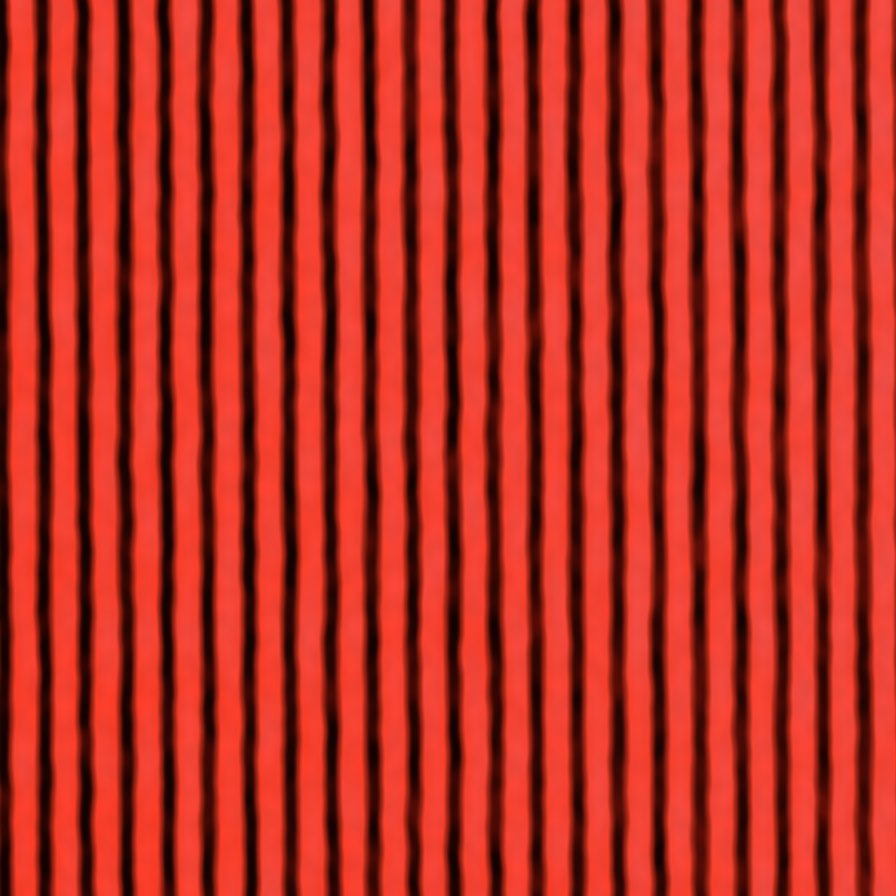
A three.js fragment shader for this pattern:

```glsl
varying vec2 vUv;

const float RIBS = 21.88;
const float FIRST_RIB = 0.026;
const float LEAN = 0.005;

const vec3 WARM_RED = vec3(0.975, 0.235, 0.155);
const vec3 PINK_RED = vec3(0.945, 0.295, 0.26);
const vec3 EDGE_RED = vec3(0.67, 0.16, 0.09);
const vec3 GROOVE = vec3(0.30, 0.03, 0.01);
const vec3 PIT = vec3(0.07, 0.012, 0.008);

vec2 randomGradient(vec2 cell) {
  float angle = 6.2832 * fract(sin(dot(cell, vec2(127.1, 311.7))) * 43758.5);
  return vec2(cos(angle), sin(angle));
}

// Gradient noise, roughly -0.7 to 0.7
float gradientNoise(vec2 p) {
  vec2 cell = floor(p);
  vec2 f = p - cell;
  vec2 u = f * f * f * (f * (f * 6.0 - 15.0) + 10.0);
  float a = dot(randomGradient(cell), f);
  float b = dot(randomGradient(cell + vec2(1.0, 0.0)), f - vec2(1.0, 0.0));
  float c = dot(randomGradient(cell + vec2(0.0, 1.0)), f - vec2(0.0, 1.0));
  float d = dot(randomGradient(cell + vec2(1.0, 1.0)), f - vec2(1.0, 1.0));
  return mix(mix(a, b, u.x), mix(c, d, u.x), u.y);
}

// Rib coordinate: whole numbers fall on the rib centres
float ribCoordinate(vec2 uv) {
  float s = (uv.x - FIRST_RIB + LEAN * (uv.y - 0.5)) * RIBS;
  float bend = 0.06 * gradientNoise(vec2(s * 0.7 + 3.3, uv.y * 9.0));
  float ripple = 0.05 * gradientNoise(vec2(s * 1.3 + 8.6, uv.y * 30.0));
  return s + bend + ripple;
}

// Warm at lower left, pinker at upper right and along the crest
vec3 ribColor(vec2 uv, float s, float d) {
  float pink = 0.05 + 0.45 * uv.x + 0.25 * uv.y;
  pink += 0.25 * (1.0 - smoothstep(0.0, 0.22, d));
  pink += 0.6 * gradientNoise(vec2(s * 1.1, uv.y * 14.0 + 5.4));
  vec3 color = mix(WARM_RED, PINK_RED, clamp(pink, 0.0, 1.2));
  float mottle = gradientNoise(vec2(s * 2.6, uv.y * 45.0));
  return color * (1.0 + 0.05 * mottle);
}

// Long dark blotches, deeper toward the left
float pitDepth(vec2 uv, float s) {
  float streaks = gradientNoise(vec2(s * 0.83 + 1.7, uv.y * 15.0));
  float specks = gradientNoise(vec2(s * 1.6 + 6.2, uv.y * 34.0));
  return clamp(mix(0.9, 0.38, uv.x) + 0.9 * streaks + 0.5 * specks, 0.0, 1.0);
}

void main() {
  float s = ribCoordinate(vUv);
  float d = abs(s - floor(s + 0.5));
  float pit = pitDepth(vUv, s);

  // Rib, shaded flank, groove floor, then pits
  vec3 color = ribColor(vUv, s, d);
  color = mix(color, EDGE_RED, smoothstep(0.21, 0.32, d));
  color = mix(color, GROOVE, smoothstep(0.27, 0.45, d) * mix(0.82, 1.0, pit));
  color = mix(color, PIT, smoothstep(0.33, 0.47, d) * pit);

  gl_FragColor = vec4(color, 1.0);
}
```
